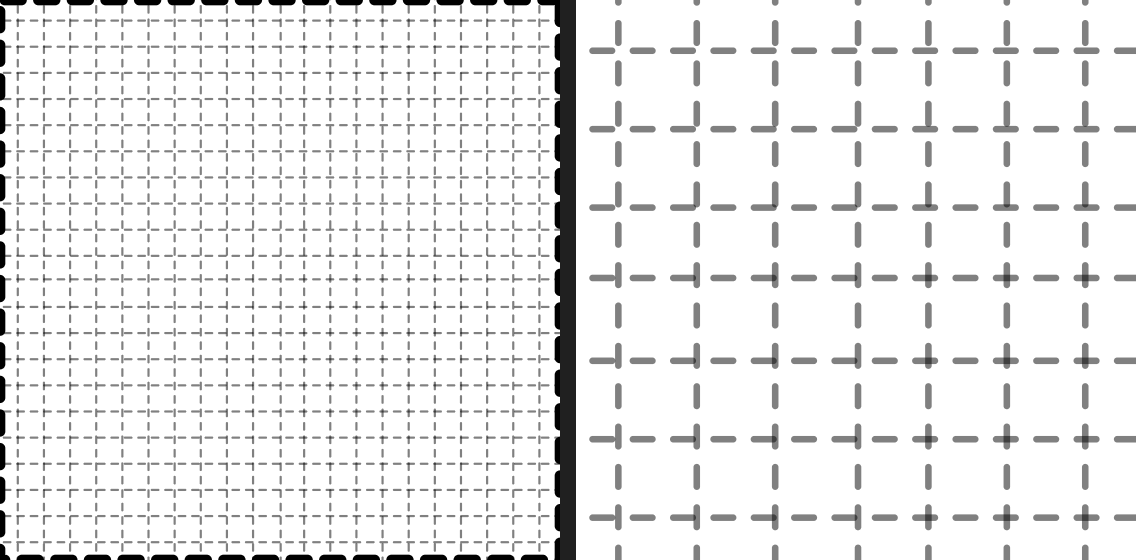
Left, the full canvas; right, a detail of the centre.
Reproduce this pattern procedurally as a Shadertoy shader.

```glsl
// Dashed grey grid on white paper, framed by thick rounded black dashes.

const vec3 PAPER = vec3(1.0);
const vec3 INK = vec3(0.0);
const float GRID_OPACITY = 0.5;

// Grid lines: ten on each side of a middle, plus one offset centre line
const float GRID_MIDDLE = 0.4975;
const float GRID_FIRST = 0.0456;
const float GRID_PITCH = 0.04668;
const float GRID_LAST = 9.0;
const float CENTRE_LINE = 0.5012;

// Dashes: period, half length of the straight core, radius of the round ends
const vec3 GRID_DASH = vec3(0.02402, 0.0058, 0.00195);
const vec3 FRAME_DASH = vec3(0.06002, 0.0149, 0.0095);

// Distance to the closest grid line along one axis
float gridLineDistance(float c) {
    float side = abs(c - GRID_MIDDLE) - GRID_FIRST;
    float index = clamp(round(side / GRID_PITCH), 0.0, GRID_LAST);
    return min(abs(side - index * GRID_PITCH), abs(c - CENTRE_LINE));
}

// Signed distance to a row of capsules; gapCentre is the middle of any gap
float dashDistance(float along, float across, float gapCentre, vec3 dash) {
    float a = abs(fract((along - gapCentre) / dash.x) - 0.5) * dash.x;
    return length(vec2(max(a - dash.y, 0.0), across)) - dash.z;
}

float coverage(float d, float pixel) {
    return clamp(0.5 - d / pixel, 0.0, 1.0);
}

// Dashes centred on the four canvas edges, so only their inner half shows
float frameDistance(vec2 p) {
    float left = dashDistance(p.y, p.x, 0.9949, FRAME_DASH);
    float right = dashDistance(p.y, 1.0 - p.x, 0.9459, FRAME_DASH);
    float bottom = dashDistance(p.x, p.y, 0.0240, FRAME_DASH);
    float top = dashDistance(p.x, 1.0 - p.y, 0.0535, FRAME_DASH);
    return min(min(left, right), min(bottom, top));
}

void mainImage(out vec4 fragColor, in vec2 fragCoord) {
    vec2 p = fragCoord / iResolution.xy;
    float pixel = 1.0 / min(iResolution.x, iResolution.y);

    // Translucent grid strokes, darker where two dashes cross
    float rows = dashDistance(p.x, gridLineDistance(p.y), 0.0007, GRID_DASH);
    float columns = dashDistance(p.y, gridLineDistance(p.x), 0.9953, GRID_DASH);
    vec3 color = mix(PAPER, INK, GRID_OPACITY * coverage(rows, pixel));
    color = mix(color, INK, GRID_OPACITY * coverage(columns, pixel));

    // Solid frame on top
    color = mix(color, INK, coverage(frameDistance(p), pixel));
    fragColor = vec4(color, 1.0);
}
```
